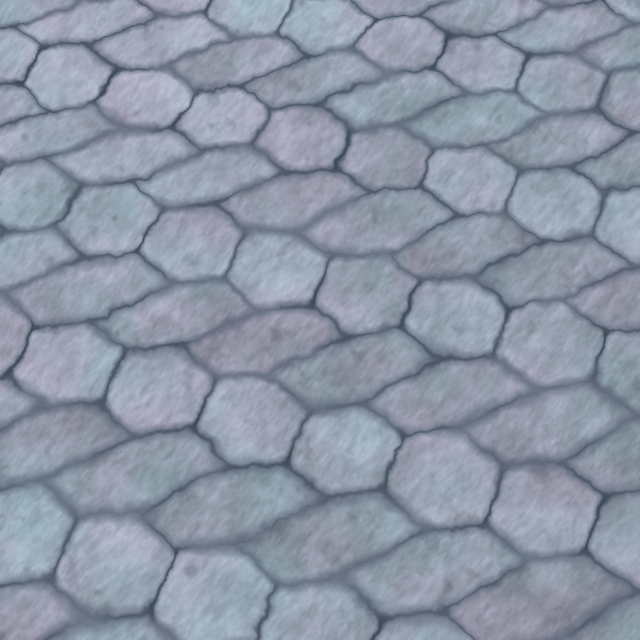
Write a WebGL 1 fragment shader that draws this texture.

```glsl
precision highp float;
uniform vec2 u_resolution;

#define ORIGIN vec2(0.5378, 0.2995)
#define ROW_STEP vec2(0.1430, -0.0507)
#define COLUMN_STEP vec2(0.0839, 0.2902)
#define PERSPECTIVE vec2(-0.015, 0.085)
#define SHOULDER vec2(-0.43, 0.172)
#define PEAK vec2(0.12, 0.302)
#define CORNER_ROUNDING 0.013
#define JOINT_WIDTH 0.0055
#define SHADE_WIDTH 0.0165
#define WOBBLE 0.014

const vec3 MAUVE = vec3(0.640, 0.640, 0.715);
const vec3 TEAL = vec3(0.570, 0.650, 0.695);
const vec3 SHADE = vec3(0.39, 0.43, 0.50);
const vec3 JOINT = vec3(0.21, 0.26, 0.31);

// Lattice steps as lengths on the canvas
const mat2 METRIC = mat2(0.151, -0.046, 0.038, 0.265);

float hash(vec2 p) {
    return fract(sin(dot(p, vec2(127.1, 311.7))) * 43758.55);
}

float noise(vec2 p) {
    vec2 i = floor(p), f = fract(p);
    f = f * f * (3.0 - 2.0 * f);
    return mix(mix(hash(i), hash(i + vec2(1.0, 0.0)), f.x),
               mix(hash(i + vec2(0.0, 1.0)), hash(i + 1.0), f.x), f.y);
}

float fbm(vec2 p) {
    float sum = 0.0, amp = 0.5;
    for (int k = 0; k < 4; k++) {
        sum += amp * noise(p);
        p = mat2(1.6, 1.2, -1.2, 1.6) * p + 3.7;
        amp *= 0.5;
    }
    return sum / 0.9375;
}

// Canvas position to lattice coordinates of the tilted pavement
vec2 toLattice(vec2 p) {
    vec2 a = ROW_STEP - p * PERSPECTIVE.x;
    vec2 b = COLUMN_STEP - p * PERSPECTIVE.y;
    vec2 c = p - ORIGIN;
    return vec2(c.x * b.y - c.y * b.x, a.x * c.y - a.y * c.x) / (a.x * b.y - a.y * b.x);
}

float smoothMax(float a, float b) {
    float h = max(CORNER_ROUNDING - abs(a - b), 0.0);
    return max(a, b) + h * h / (4.0 * CORNER_ROUNDING);
}

// Distance to the line a-b and its mirror through the tile centre
float edgePair(vec2 p, vec2 a, vec2 b) {
    a = METRIC * a;
    b = METRIC * b;
    vec2 n = normalize(vec2(a.y - b.y, b.x - a.x));
    return abs(dot(n, p)) - abs(dot(n, a));
}

float hexTile(vec2 p) {
    vec2 right = SHOULDER + vec2(1.0, 0.0);
    float top = smoothMax(edgePair(p, SHOULDER, PEAK), edgePair(p, PEAK, right));
    return smoothMax(top, edgePair(p, right, -SHOULDER));
}

float longTile(vec2 p) {
    vec2 low = SHOULDER - vec2(0.0, 0.5);
    vec2 right = PEAK - vec2(0.0, 0.5);
    vec2 left = right - vec2(1.0, 0.0);
    float base = smoothMax(edgePair(p, left, low), edgePair(p, low, right));
    return smoothMax(base, edgePair(p, right, -left));
}

void main() {
    vec2 uv = gl_FragCoord.xy / u_resolution;

    // Uneven outlines
    vec2 bend = vec2(noise(uv * 13.0), noise(uv * 13.0 + 41.0)) - 0.5;
    vec2 fray = vec2(fbm(uv * 48.0), fbm(uv * 48.0 + 17.0)) - 0.5;
    vec2 q = toLattice(uv + WOBBLE * (0.8 * bend + fray));

    // Nearest tile among both kinds of row
    float dist = 1.0, isLong = 0.0;
    vec2 tile = vec2(0.0), local = vec2(0.0);
    for (int kind = 0; kind < 2; kind++) {
        float shift = 0.5 * float(kind);
        for (int k = -1; k <= 1; k++) {
            vec2 centre = vec2(floor(q.x + 0.5) + float(k), floor(q.y - shift + 0.5) + shift);
            vec2 p = METRIC * (q - centre);
            float d = kind == 0 ? hexTile(p) : longTile(p);
            if (d < dist) {
                dist = d;
                tile = centre;
                local = p;
                isLong = float(kind);
            }
        }
    }

    // Stone tint, tilt and mottling
    float mottle = fbm(uv * 16.0 + tile * 3.1);
    float tint = 0.25 + 0.4 * hash(tile + 5.3) + 1.5 * (fbm(uv * 12.0 + 8.0) - 0.5);
    vec3 colour = mix(MAUVE, TEAL, clamp(tint, 0.0, 1.0));
    vec2 tilt = vec2(hash(tile + 1.7), hash(tile + 9.1)) - 0.5;
    float light = 1.0 + 0.07 * (hash(tile + 2.9) - 0.5) + 0.9 * dot(tilt, local);
    light += 0.24 * (mottle - 0.5) - 0.045 * isLong;

    // Fibrous grain rising to the right
    vec2 fibre = vec2(dot(uv, vec2(0.64, 0.77)), dot(uv, vec2(-0.77, 0.64)));
    light += 0.22 * (fbm(fibre * vec2(48.0, 105.0)) - 0.5);
    light += 0.075 * (noise(fibre * vec2(130.0, 260.0)) - 0.5);
    light += 0.05 * (uv.y - uv.x);
    colour *= light;

    // Scattered pits
    colour *= 1.0 - 0.12 * smoothstep(0.66, 0.84, fbm(uv * 27.0 + 60.0));

    // Side joints of the hexagons are crisp, the others soft and worn
    float side = 1.0 - smoothstep(0.12, 0.21, abs(fract(q.y + 0.5) - 0.5));
    float wear = noise(uv * 19.0 + 30.0);
    float reach = SHADE_WIDTH * (0.6 + 0.8 * wear) * mix(1.1, 0.7, side);
    float hollow = smoothstep(-reach, 0.0, dist);
    colour = mix(colour, SHADE * (0.85 + 0.3 * mottle), 0.78 * hollow);
    float core = smoothstep(-JOINT_WIDTH * (0.5 + wear), 0.001, dist);
    float broken = smoothstep(0.25, 0.75, noise(uv * 15.0 + 77.0));
    colour = mix(colour, JOINT, core * mix(0.1 + 0.5 * broken, 0.55 + 0.4 * broken, side));

    gl_FragColor = vec4(colour, 1.0);
}
```
